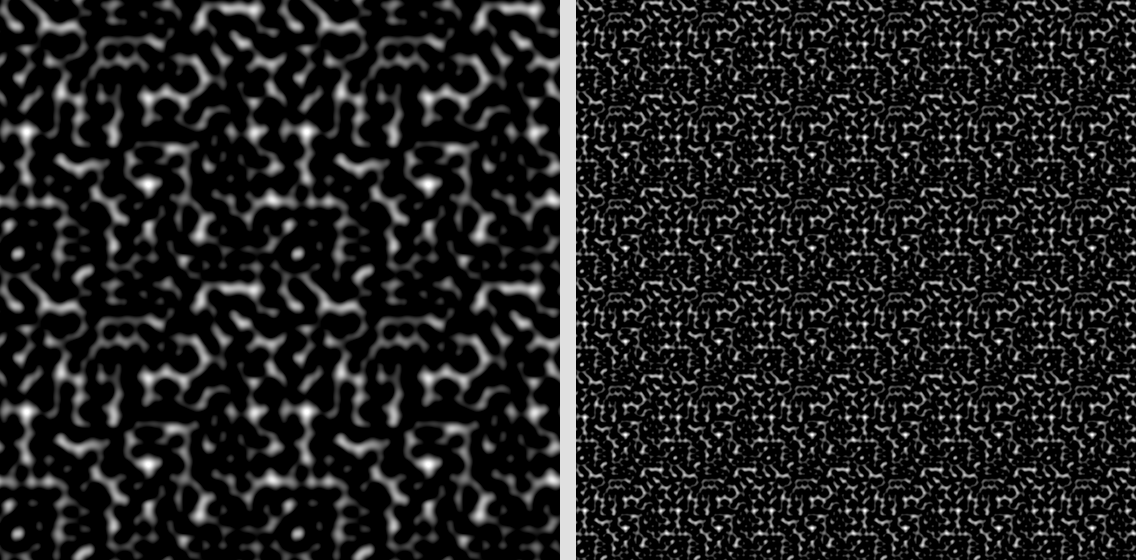
Left: one tile. Right: repeated 3 by 3.
Reproduce this texture procedurally as a Shadertoy shader.

```glsl
// Soft grey blobs on black: clipped periodic gradient noise, repeated twice across and down.

const float REPEATS = 2.0;   // repeats of the pattern per canvas side
const float CELLS = 16.0;    // noise cells per repeat
const float GAIN = 1.62;     // brightness of the noise
const float CUTOFF = 0.045;  // level clipped to black
const float TAU = 6.2831853;

// Integer hash of a lattice point, from 0 to 1
float hash(ivec2 p) {
    uint h = uint(p.x) * 374761393u + uint(p.y) * 668265263u + 974711u;
    h = (h ^ (h >> 15)) * 2246822519u;
    h = (h ^ (h >> 13)) * 3266489917u;
    h ^= h >> 16;
    return float(h & 65535u) / 65536.0;
}

// Unit gradient at a lattice point, wrapped to the period
vec2 gradient(vec2 cell, float period) {
    float angle = TAU * hash(ivec2(mod(cell, period)));
    return vec2(cos(angle), sin(angle));
}

// Contribution of one lattice corner
float corner(vec2 cell, vec2 local, vec2 offset, float period) {
    return dot(gradient(cell + offset, period), local - offset);
}

// Gradient noise that repeats after a whole number of cells
float periodicNoise(vec2 p, float period) {
    vec2 cell = floor(p);
    vec2 f = p - cell;
    vec2 fade = f * f * f * (f * (f * 6.0 - 15.0) + 10.0);
    float bottom = mix(corner(cell, f, vec2(0.0, 0.0), period),
                       corner(cell, f, vec2(1.0, 0.0), period), fade.x);
    float top = mix(corner(cell, f, vec2(0.0, 1.0), period),
                    corner(cell, f, vec2(1.0, 1.0), period), fade.x);
    return mix(bottom, top, fade.y);
}

void mainImage(out vec4 fragColor, in vec2 fragCoord) {
    vec2 uv = fragCoord / iResolution.xy;
    float noise = periodicNoise(uv * REPEATS * CELLS, CELLS);

    // Keep only the positive lobes
    float grey = clamp(GAIN * noise - CUTOFF, 0.0, 1.0);
    fragColor = vec4(vec3(grey), 1.0);
}
```
